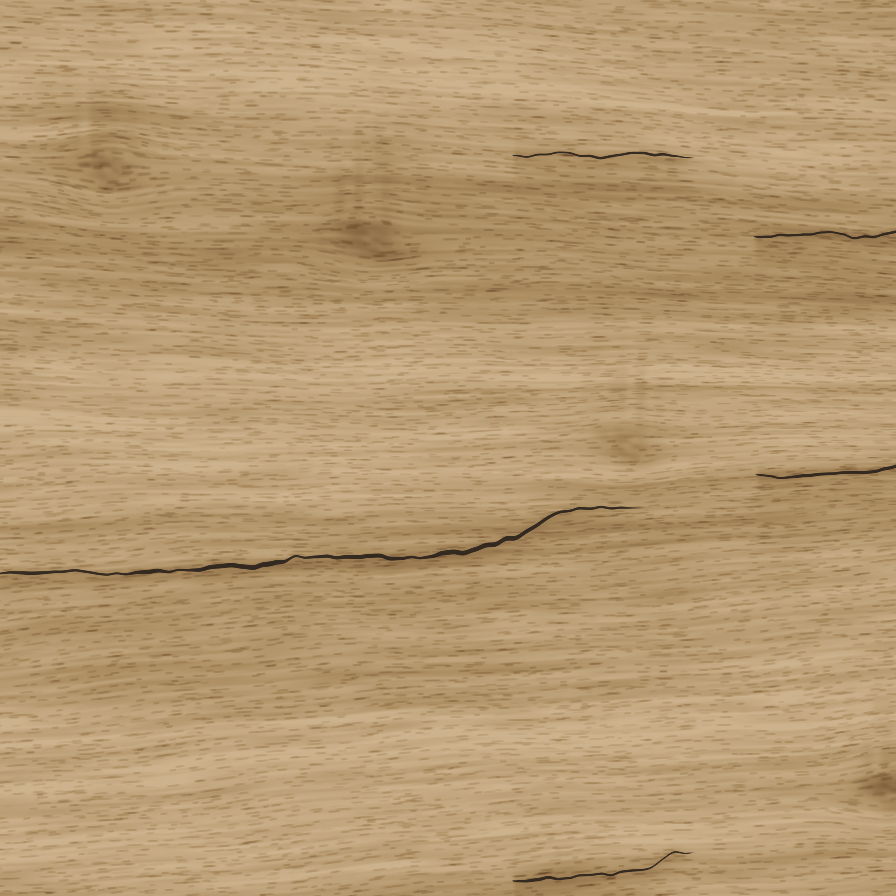
Give the GLSL for this texture, as a WebGL 1 fragment shader.

```glsl
precision highp float;
uniform vec2 u_resolution;

#define LIGHT vec3(0.765, 0.658, 0.505)
#define MID vec3(0.67, 0.55, 0.375)
#define DARK vec3(0.51, 0.38, 0.235)
#define CRACK_COLOR vec3(0.15, 0.12, 0.10)
#define BASE_TONE 0.89
#define BAND_DEPTH 0.13
#define FIBRE_DEPTH 0.30
#define PORE_DEPTH 0.30
#define PORE_CELLS vec2(24.0, 120.0)
#define KNOT_DEPTH 0.50
#define CRACK_WIDTH 0.0021

float hash(vec2 p) {
  vec3 q = fract(vec3(p.xyx) * 0.1031);
  q += dot(q, q.yzx + 33.33);
  return fract((q.x + q.y) * q.z);
}

float noise(vec2 p) {
  vec2 i = floor(p), f = fract(p);
  f = f * f * (3.0 - 2.0 * f);
  return mix(mix(hash(i), hash(i + vec2(1.0, 0.0)), f.x),
             mix(hash(i + vec2(0.0, 1.0)), hash(i + vec2(1.0, 1.0)), f.x), f.y);
}

// Knots run down a curve from upper left to lower right
vec2 knotCentre(float i) {
  return vec2(0.12 + 0.29 * i, 0.81 - 0.077 * i * i);
}

// Broad tonal bands along the grain
float bands(vec2 g) {
  float wide = cos(16.1 * (g.y - 0.13) + 0.5 * sin(3.0 * g.x + 4.0 * g.y));
  float middle = 0.35 * sin(41.0 * g.y + 1.5 * sin(2.0 * g.x));
  float narrow = 0.25 * sin(97.0 * g.y + 2.0 * sin(2.6 * g.x + 1.0));
  float heart = (g.y - 0.765) / 0.055;
  return wide + middle + narrow - 0.8 * exp(-heart * heart);
}

// Short dark pores, one per stretched cell, rows shifted at random
float pores(vec2 g, float blur) {
  float total = 0.0;
  for (int k = 0; k < 3; k++) {
    float layer = float(k);
    vec2 cells = PORE_CELLS * (1.0 + 0.42 * layer);
    vec2 s = g * cells + 17.0 * layer;
    s.x += 10.0 * hash(vec2(floor(s.y), layer + 3.0));
    vec2 id = floor(s);
    float seed = hash(id + 41.0 * layer);
    vec2 d = fract(s) - 0.5;
    d.y -= 0.4 * (hash(id + 7.3) - 0.5);
    float halfLength = mix(0.18, 0.46, hash(id + 19.7));
    float along = 1.0 - smoothstep(0.4 * halfLength, halfLength, abs(d.x));
    float across = 1.0 - smoothstep(0.0005, 0.0005 + blur, abs(d.y) / cells.y);
    total += along * across * smoothstep(0.45, 0.85, seed);
  }
  return total;
}

// Tapered split: x is the dark core, y its brown halo
vec2 crack(vec2 p, vec2 start, float span, float rise, float width, float pixel) {
  float f = (p.x - start.x) / span;
  float inside = smoothstep(0.0, 0.04, f) * (1.0 - smoothstep(0.85, 1.0, f));
  float path = start.y + rise * (0.5 * f + 0.5 * smoothstep(0.7, 0.88, f));
  path += 0.009 * (noise(vec2(p.x * 24.0, start.y * 90.0)) - 0.5);
  path += 0.004 * (noise(vec2(p.x * 85.0, start.y * 50.0)) - 0.5);
  float d = p.y - path;
  float halfWidth = width * inside * (0.2 + 0.9 * noise(vec2(p.x * 30.0, start.y * 70.0)));
  float core = 1.0 - smoothstep(halfWidth, halfWidth + pixel, abs(d));
  float reach = d < 0.0 ? 0.020 : 0.007;
  return vec2(core * smoothstep(0.0, 0.35, inside), inside * exp(-abs(d) / reach));
}

void main() {
  vec2 p = gl_FragCoord.xy / u_resolution;
  float pixel = 1.0 / u_resolution.y;

  // Grain coordinates: gentle tilt, waviness, and spreading around knots
  vec2 g = p;
  g.y -= p.x * mix(0.07, -0.045, smoothstep(0.3, 0.75, p.y));
  g.y += 0.004 * sin(7.0 * p.x + 9.0 * p.y) + 0.0015 * sin(23.0 * p.x + 31.0 * p.y);
  float knots = 0.0;
  for (int k = 0; k < 4; k++) {
    vec2 d = p - knotCentre(float(k));
    vec2 bent = vec2(d.x + 0.6 * d.y, d.y);
    float core = exp(-dot(bent * bent, vec2(1400.0, 1900.0)));
    float halo = exp(-dot(d * d, vec2(70.0, 900.0)));
    vec2 above = d - vec2(0.0, 0.055);
    float figure = exp(-dot(above * above, vec2(450.0, 300.0)));
    g.y -= 0.5 * d.y * exp(-dot(d * d, vec2(350.0, 500.0)));
    knots += core * (0.35 + 0.6 * noise(bent * vec2(90.0, 150.0)));
    knots += 0.4 * halo * noise(g * vec2(9.0, 70.0) + 5.0);
    knots += 0.45 * figure * noise(p * vec2(95.0, 14.0));
  }

  // Long streaks, fibres and soft mottling
  float streaks = noise(g * vec2(2.2, 55.0)) + noise(g * vec2(4.0, 130.0) + 9.0) - 1.0;
  float fibres = noise(g * vec2(16.0, 300.0) + 31.0) - 0.5;
  float mottle = noise(p * vec2(8.0, 13.0)) + 0.6 * noise(p * vec2(24.0, 30.0)) - 0.8;
  float growthLine = smoothstep(0.74, 0.95, noise(g * vec2(1.8, 85.0) + 60.0));

  float tone = BASE_TONE + BAND_DEPTH * bands(g) + 0.19 * streaks;
  tone += FIBRE_DEPTH * fibres + 0.09 * mottle - 0.14 * growthLine;
  tone -= PORE_DEPTH * pores(g, max(pixel, 0.0012));
  tone -= KNOT_DEPTH * knots;

  // One long split and several short ones
  vec2 split = crack(p, vec2(-0.02, 0.355), 0.76, 0.08, CRACK_WIDTH, pixel);
  for (int k = 0; k < 4; k++) {
    float i = float(k);
    vec2 start = vec2(0.75 - 0.18 * cos(2.09 * i), 0.827 - 0.09 * i * i);
    split = max(split, crack(p, start, 0.21, 0.012 * i - 0.005, 0.6 * CRACK_WIDTH, pixel));
  }
  tone -= 0.33 * split.y;

  tone = clamp(tone, -0.25, 1.15);
  vec3 color = tone < 0.6 ? mix(DARK, MID, tone / 0.6) : mix(MID, LIGHT, (tone - 0.6) / 0.4);
  color = mix(color, CRACK_COLOR, 0.88 * split.x);
  gl_FragColor = vec4(color, 1.0);
}
```
